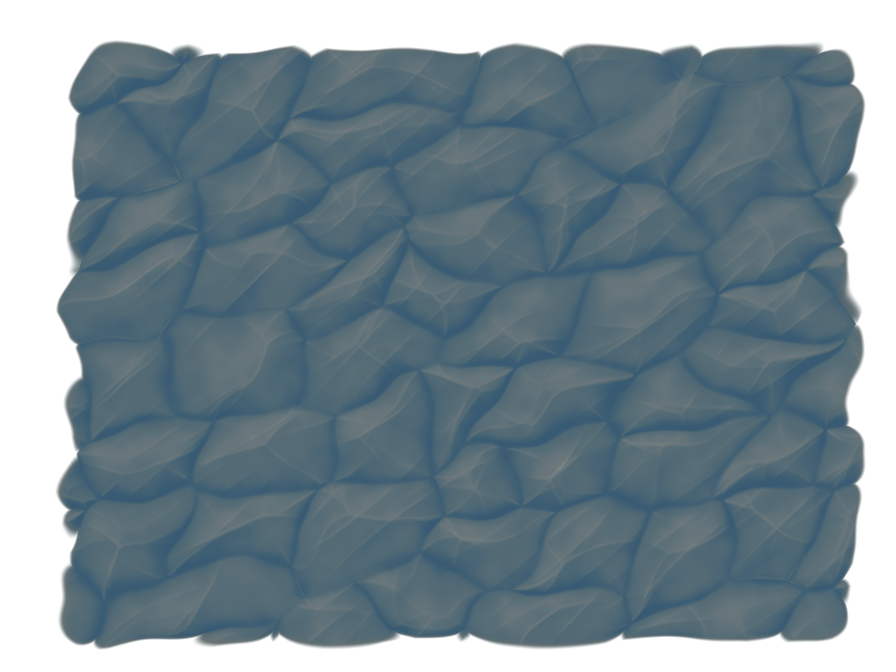
Write a Shadertoy shader that draws this texture.

```glsl
// A slab of chiselled blue-grey stones with a ragged rim on white.

// Wrapping integer hash: two values from 0 to 1 per lattice point
vec2 hash(vec2 cell, vec2 period) {
    uvec2 v = uvec2(mod(cell + 0.5, period)) * 1664525u + 1013904223u;
    for (int i = 0; i < 2; i++) {
        v.x += v.y * 1664525u;
        v.y += v.x * 1664525u;
        v ^= v >> 16u;
    }
    return vec2(v & 65535u) / 65535.0;
}

float corner(vec2 cell, vec2 offset, vec2 period) {
    float angle = 6.2832 * hash(cell, period).x;
    return dot(vec2(cos(angle), sin(angle)), offset);
}

// Gradient noise, about -0.7 to 0.7, repeating after period
float noise(vec2 p, vec2 period) {
    vec2 i = floor(p), f = fract(p), o = vec2(1, 0);
    vec2 u = f * f * f * (f * (f * 6.0 - 15.0) + 10.0);
    return mix(mix(corner(i, f, period), corner(i + o.xy, f - o.xy, period), u.x),
               mix(corner(i + o.yx, f - o.yx, period), corner(i + 1.0, f - 1.0, period), u.x), u.y);
}

// Slanted Voronoi stones: x is the distance to the crevice, y the height
vec2 stones(vec2 uv) {
    vec2 cells = vec2(9, 8), period = vec2(12, 9);
    mat2 slant = mat2(0.73, -0.15, -0.15, 0.91);
    vec2 g = uv * cells + 0.28 * vec2(noise(uv * period, period), noise(uv * period + vec2(5.3, 2.7), period));
    vec2 base = floor(g), nearest = vec2(0), id = base;
    float best = 9.0;
    for (int y = -2; y <= 2; y++)
    for (int x = -2; x <= 2; x++) {
        vec2 c = base + vec2(x, y);
        vec2 r = slant * (c + hash(c, cells) - g);
        if (dot(r, r) < best) { best = dot(r, r); nearest = r; id = c; }
    }
    float edge = 9.0;
    for (int y = -2; y <= 2; y++)
    for (int x = -2; x <= 2; x++) {
        vec2 c = base + vec2(x, y);
        vec2 r = slant * (c + hash(c, cells) - g), across = r - nearest;
        if (dot(across, across) > 0.0001)
            edge = min(edge, dot(0.5 * (r + nearest), normalize(across)));
    }

    // Each stone is cut by three random planes and slanting creases
    vec2 rnd = hash(id, cells);
    float facet = 1.0;
    for (int i = 0; i < 3; i++) {
        float angle = 6.2832 * rnd.x + float(i) * (1.6 + rnd.y);
        facet = min(facet, 0.65 * dot(nearest, vec2(cos(angle), sin(angle))) + 0.08 * float(i));
    }
    float crease = abs(noise(vec2(5.0 * uv.x, 12.0 * (uv.y - uv.x)), vec2(5, 12)));
    float bevel = 1.0 - exp(-7.0 * edge);
    return vec2(edge, bevel * (0.32 + facet - 0.2 * crease));
}

void mainImage(out vec4 fragColor, in vec2 fragCoord) {
    vec2 uv = fragCoord / iResolution.xy;
    vec2 stone = stones(uv);
    float edge = stone.x;

    // Slope and curvature of the surface
    vec2 s = vec2(0.0035, 0.0045);
    float left = stones(uv - vec2(s.x, 0)).y, right = stones(uv + vec2(s.x, 0)).y;
    float down = stones(uv - vec2(0, s.y)).y, up = stones(uv + vec2(0, s.y)).y;
    float lit = (0.4 * (right - left) + 0.9 * (down - up)) / 0.065;
    float ridge = clamp((4.0 * stone.y - left - right - down - up) / 0.032, 0.0, 1.5);

    // Paint: light tops, dark undersides and crevices, cloudy mottling
    float mottle = 0.16 * noise(uv * vec2(24, 18), vec2(24, 18))
                 + 0.10 * noise(uv * vec2(52, 40), vec2(52, 40));
    float tone = 0.6 + 0.22 * clamp(lit, -1.3, 1.3) + 0.2 * ridge - 0.48 * exp(-9.0 * edge) + mottle;
    vec3 color = mix(vec3(0.22, 0.355, 0.45), vec3(0.33, 0.42, 0.46), smoothstep(0.0, 0.5, tone));
    color = mix(color, vec3(0.41, 0.465, 0.485), smoothstep(0.45, 0.85, tone));
    color = mix(color, vec3(0.53, 0.54, 0.52), smoothstep(0.85, 1.3, tone));

    // Rounded slab, wavier at its sides and notched at the crevices
    vec2 p = (uv - vec2(0.513, 0.486)) * vec2(4.0 / 3.0, 1.0);
    vec2 q = abs(p) - vec2(0.585, 0.443) + 0.06;
    float slab = length(max(q, 0.0)) + min(max(q.x, q.y), 0.0) - 0.06;
    slab += noise(uv * vec2(9, 12), vec2(9, 12)) * mix(0.008, 0.035, smoothstep(0.47, 0.56, abs(p.x)));
    slab += 0.018 * exp(-10.0 * edge) - 0.006;
    color = mix(color, vec3(0.42, 0.44, 0.43), 0.6 * smoothstep(-0.009, -0.002, slab));
    color = mix(color, vec3(1), smoothstep(-0.004, 0.004, slab));
    fragColor = vec4(color, 1);
}
```
